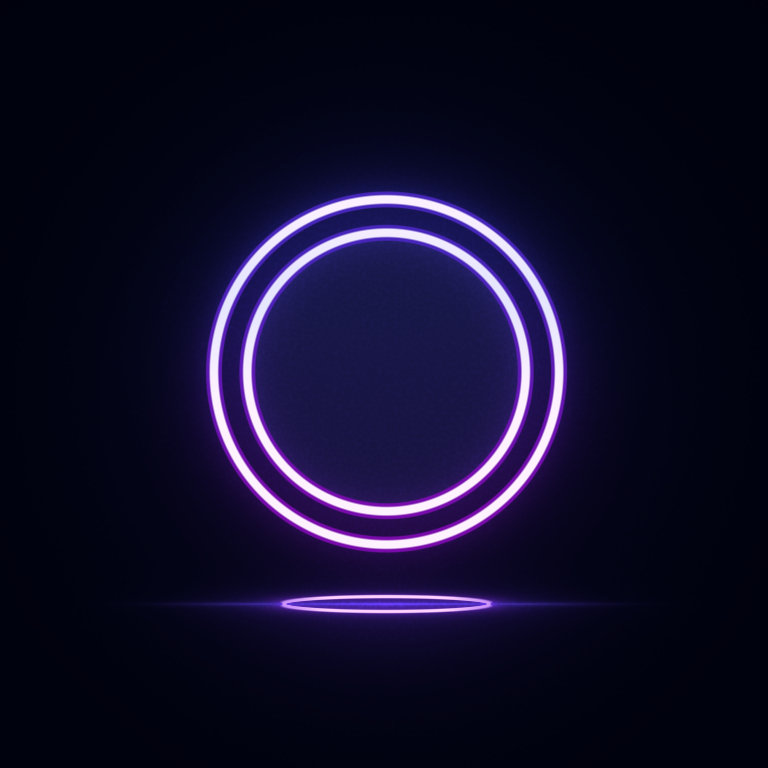
Give the GLSL for this background, as a WebGL 2 fragment shader.

```glsl
#version 300 es
precision highp float;
// Two concentric neon rings hovering over a thin glowing ellipse on a dark floor.

#define RING_CENTER vec2(0.5033, 0.5156)
#define OUTER_RADIUS 0.2247
#define INNER_RADIUS 0.1813
#define CORE_HALF 0.0056
#define RIM_HALF 0.0103
#define FLOOR_CENTER vec2(0.5033, 0.2135)
#define FLOOR_RADII vec2(0.1330, 0.0097)
#define GRAIN_SCALE 190.0
#define GRAIN_AMOUNT 0.14

uniform vec2 u_resolution;
out vec4 fragColor;

vec2 hash2(vec2 cell) {
    vec2 s = vec2(dot(cell, vec2(127.1, 311.7)), dot(cell, vec2(269.5, 183.3)));
    return fract(sin(s) * 43758.55);
}

// Distance to the nearest scattered point, for the leathery surface.
float cellular(vec2 p) {
    vec2 cell = floor(p);
    float nearest = 2.0;
    for (int y = -1; y <= 1; y++) {
        for (int x = -1; x <= 1; x++) {
            vec2 c = cell + vec2(x, y);
            nearest = min(nearest, distance(p, c + hash2(c)));
        }
    }
    return nearest;
}

float ellipseDistance(vec2 p, vec2 radii) {
    float k = length(p / radii);
    return k * (k - 1.0) / max(length(p / (radii * radii)), 1e-4);
}

// Antialiased band around a zero line.
float band(float d, float halfWidth, float soft) {
    return 1.0 - smoothstep(halfWidth - soft, halfWidth + soft, abs(d));
}

float gauss(float x, float width) {
    return exp(-x * x / (width * width));
}

void main() {
    float side = min(u_resolution.x, u_resolution.y);
    vec2 uv = (gl_FragCoord.xy - 0.5 * u_resolution) / side + 0.5;
    float aa = max(0.9 / side, 0.0012);

    vec2 p = uv - RING_CENTER;
    float r = length(p);
    float outerD = r - OUTER_RADIUS;
    float innerD = r - INNER_RADIUS;
    float height = smoothstep(-0.22, 0.20, p.y);

    // Backdrop and ring colours run from magenta below to blue violet above.
    vec3 rimColor = mix(vec3(0.50, 0.04, 0.70), vec3(0.29, 0.15, 0.76), height);
    vec3 glowColor = mix(vec3(0.20, 0.04, 0.29), vec3(0.13, 0.10, 0.38), height);
    vec3 color = vec3(0.0, 0.005, 0.045);
    color += vec3(0.008, 0.016, 0.055) * gauss(length(uv - vec2(0.5, 0.48)), 0.42);

    // Halo outside, haze between the rings and inside the disc.
    float outside = max(outerD, 0.0);
    vec3 halo = glowColor * (0.55 * exp(-outside / 0.022) + 0.36 * exp(-outside / 0.065));
    vec3 disc = mix(vec3(0.085, 0.055, 0.155), vec3(0.085, 0.075, 0.195), height);
    disc += glowColor * 0.55 * exp(-abs(innerD) / 0.022);
    vec3 gap = glowColor * 0.62 + glowColor * 0.30 * exp(-abs(innerD) / 0.012);
    vec3 haze = mix(disc, gap, smoothstep(-aa, aa, innerD));
    color += mix(haze, halo, smoothstep(-aa, aa, outerD));

    // Floor light, brighter below the horizon, with a tapering streak.
    vec2 f = uv - FLOOR_CENTER;
    float spread = gauss(f.x, 0.19);
    float below = smoothstep(0.004, -0.004, f.y);
    float pool = spread * exp(-abs(f.y) / mix(0.025, 0.050, below));
    color += vec3(0.13, 0.055, 0.25) * pool * mix(0.65, 0.90, below);
    float taper = gauss(f.x, 0.25) * smoothstep(0.43, 0.12, abs(f.x));
    color += vec3(0.05, 0.035, 0.17) * taper * exp(-abs(f.y) / 0.012);
    color += vec3(0.30, 0.19, 0.68) * taper * exp(-abs(f.y) / 0.0022);

    // Fine grain, visible only where light falls.
    float grain = cellular(uv * GRAIN_SCALE) - 0.5;
    color *= 1.0 + GRAIN_AMOUNT * grain;

    // Neon tubes: saturated rim around a nearly white core.
    float rim = max(band(outerD, RIM_HALF, aa), band(innerD, RIM_HALF, aa));
    float core = max(band(outerD, CORE_HALF, aa * 1.3), band(innerD, CORE_HALF, aa * 1.3));
    float cool = gauss(p.y - 0.10, 0.09);
    vec3 coreColor = mix(vec3(1.0, 0.95, 1.0), vec3(0.90, 0.90, 1.0), cool);
    color = mix(color, rimColor, rim * 0.92);
    color = mix(color, coreColor, core);

    // Thin ellipse lying on the floor.
    float e = ellipseDistance(f, FLOOR_RADII);
    float tips = smoothstep(0.07, 0.13, abs(f.x));
    color += vec3(0.42, 0.12, 0.62) * exp(-abs(e) / 0.0035) * 0.75;
    vec3 lineColor = mix(vec3(1.0, 0.82, 1.0), vec3(0.80, 0.58, 0.97), tips);
    color = mix(color, lineColor, band(e, 0.0021, aa));

    fragColor = vec4(clamp(color, 0.0, 1.0), 1.0);
}
```
